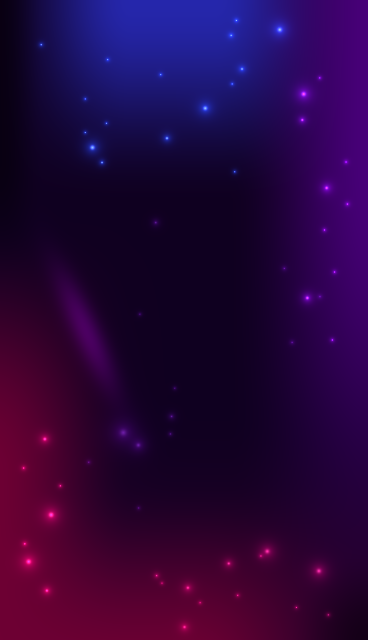
A Shadertoy shader for this background:

```glsl
// Dark night sky rimmed with blue, violet and crimson glows, a faint streak and scattered stars.

const vec3 NIGHT   = vec3(0.060, 0.000, 0.125);
const vec3 PLUM    = vec3(0.160, 0.000, 0.170);
const vec3 BLUE    = vec3(0.145, 0.150, 0.670);
const vec3 VIOLET  = vec3(0.285, 0.000, 0.480);
const vec3 CRIMSON = vec3(0.430, 0.000, 0.200);

const vec3 BLUE_STAR   = vec3(0.10, 0.30, 1.00);
const vec3 VIOLET_STAR = vec3(0.60, 0.02, 0.95);
const vec3 PINK_STAR   = vec3(0.90, 0.00, 0.45);
const vec3 DIM_STAR    = vec3(0.28, 0.02, 0.48);

float hash(float n) {
    return fract(sin(n * 12.9898) * 43758.5453);
}

// Smooth ramp that falls from 1 at "full" to 0 at "none".
float fade(float full, float none, float x) {
    return 1.0 - smoothstep(full, none, x);
}

// Union of two soft masks.
float blend(float a, float b) {
    return 1.0 - (1.0 - a) * (1.0 - b);
}

// Coloured light along the four sides, uv in 0..1.
vec3 skyGlow(vec2 uv) {
    float plumSide = fade(0.0, 0.48, uv.x) * fade(0.25, 0.68, uv.y);
    float plumFloor = fade(0.05, 0.36, uv.y);
    vec3 col = mix(NIGHT, PLUM, blend(plumSide, plumFloor) * 0.8);

    float top = smoothstep(0.68, 1.0, uv.y) * smoothstep(-0.02, 0.36, uv.x);
    col = mix(col, BLUE, top * fade(0.58, 1.02, uv.x));

    float right = smoothstep(0.62, 1.03, uv.x) * smoothstep(-0.05, 0.75, uv.y);
    col = mix(col, VIOLET, right);

    float left = fade(-0.03, 0.36, uv.x) * fade(0.26, 0.66, uv.y);
    float bottom = fade(-0.05, 0.25, uv.y) * fade(0.52, 1.0, uv.x);
    col = mix(col, CRIMSON, blend(left, bottom));

    // Shaded left margin and lower right corner
    float margin = fade(0.0, 0.12, uv.x) * smoothstep(0.55, 0.75, uv.y);
    float corner = fade(0.0, 0.22, length((uv - vec2(1.0, 0.0)) * vec2(1.0, 1.5)));
    return col * (1.0 - 0.45 * margin) * (1.0 - 0.45 * corner);
}

// Soft spindle of light along a unit direction.
float streak(vec2 p, vec2 center, vec2 dir, vec2 size) {
    vec2 q = p - center;
    float along = dot(q, dir) / size.x;
    float across = (q.x * dir.y - q.y * dir.x) / size.y;
    return exp(-along * along - across * across);
}

// Halo with a small pale core.
vec3 star(vec2 p, vec2 center, float radius, vec3 tint, float core) {
    float d = length(p - center) / radius;
    vec3 pale = mix(tint, vec3(1.0), 0.45);
    return tint * 0.75 * exp(-d * 1.1) + pale * core * exp(-d * d * 9.0);
}

// Random stars inside a box.
vec3 starField(vec2 p, vec2 low, vec2 high, int count, float seed, vec3 tint, float core) {
    vec3 light = vec3(0.0);
    for (int i = 0; i < count; i++) {
        float n = float(i) + seed;
        vec2 spot = vec2(hash(n), fract(float(i) * 0.618 + hash(seed)));
        float size = hash(n + 57.0);
        float radius = mix(0.004, 0.016, size * size * size);
        light += star(p, mix(low, high, spot), radius, tint, core);
    }
    return light;
}

void mainImage(out vec4 fragColor, in vec2 fragCoord) {
    vec2 uv = fragCoord / iResolution.xy;
    vec2 p = fragCoord / iResolution.x;
    float h = iResolution.y / iResolution.x;

    vec3 col = skyGlow(uv);

    // Violet streak and the two glows at its foot
    vec2 foot = vec2(0.335, 0.324 * h);
    col += vec3(0.18, 0.0, 0.24) * streak(p, vec2(0.235, 0.482 * h), vec2(0.414, -0.910), vec2(0.17, 0.038));
    col += star(p, foot, 0.024, DIM_STAR, 0.2);
    col += star(p, foot + vec2(0.041, -0.034), 0.014, DIM_STAR, 0.2);

    // Star groups: top, right, left, bottom and the dim middle
    col += starField(p, vec2(0.06, 0.73 * h), vec2(0.78, 0.99 * h), 16, 3.0, BLUE_STAR, 0.8);
    col += starField(p, vec2(0.81, 0.43 * h), vec2(0.95, 0.88 * h), 10, 31.0, VIOLET_STAR, 0.6);
    col += starField(p, vec2(0.06, 0.05 * h), vec2(0.17, 0.36 * h), 7, 52.0, PINK_STAR, 0.6);
    col += starField(p, vec2(0.35, 0.02 * h), vec2(0.92, 0.15 * h), 12, 71.0, PINK_STAR * 0.8, 0.4);
    col += starField(p, vec2(0.22, 0.17 * h), vec2(0.90, 0.66 * h), 10, 96.0, DIM_STAR, 0.2);

    fragColor = vec4(clamp(col, 0.0, 1.0), 1.0);
}
```
